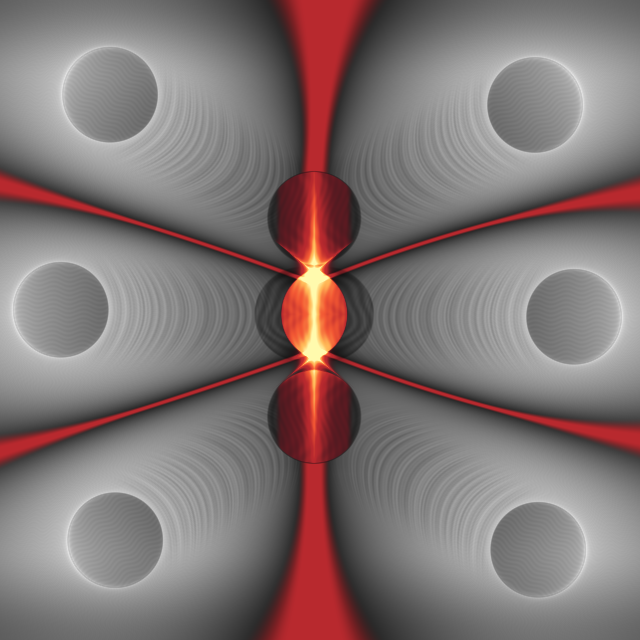
A Shadertoy shader for this background:

```glsl
const vec3 RED = vec3(0.72, 0.16, 0.18);

// Coverage of the inside of a signed distance
float inside(float dist, float blur) {
    return 1.0 - smoothstep(-blur, blur, dist);
}

// Dark maroon through red and orange to pale yellow
vec3 heatColor(float heat) {
    vec3 color = mix(vec3(0.13, 0.11, 0.11), vec3(0.36, 0.10, 0.13), smoothstep(0.0, 0.3, heat));
    color = mix(color, RED, smoothstep(0.25, 0.55, heat));
    color = mix(color, vec3(0.95, 0.34, 0.20), smoothstep(0.55, 0.85, heat));
    color = mix(color, vec3(1.0, 0.72, 0.34), smoothstep(0.8, 1.1, heat));
    return mix(color, vec3(1.0, 0.98, 0.68), smoothstep(1.05, 1.4, heat));
}

// Uneven ripples from layered sines
float ripples(float s) {
    return 0.45 * sin(300.0 * s + 4.0 * sin(43.0 * s))
         + 0.35 * sin(710.0 * s + 3.0 * sin(97.0 * s))
         + 0.25 * sin(1130.0 * s + 2.0 * sin(61.0 * s));
}

// Height of the curved side ray above or below the middle
float rayHeight(vec2 q, float d) {
    vec3 left = q.y > 0.0 ? vec3(0.048, 0.38, -0.135) : vec3(0.057, 0.36, -0.08);
    vec3 right = q.y > 0.0 ? vec3(0.049, 0.41, -0.265) : vec3(0.054, 0.40, -0.24);
    return dot(q.x < 0.0 ? left : right, vec3(1.0, d, d * d));
}

// Six polished discs, their halos and the ripples running inward
float discField(vec2 p, float aa) {
    vec2 discs[6] = vec2[6](vec2(0.172, 0.852), vec2(0.836, 0.836), vec2(0.095, 0.516),
                            vec2(0.897, 0.505), vec2(0.180, 0.156), vec2(0.841, 0.141));
    float halo = 0.0, lane = 0.0, disc = 0.0, discShade = 0.0, rim = 0.0;
    for (int i = 0; i < 6; i++) {
        vec2 target = vec2(0.491, 0.659 - 0.155 * float(i / 2));
        vec2 rel = p - discs[i];
        vec2 axis = normalize(target - discs[i]);
        float along = dot(rel, axis);
        float across = dot(rel, vec2(-axis.y, axis.x));
        float r = length(rel);
        float angle = atan(across, along);

        float brushed = sin(angle * 97.0 + 5.0 * sin(r * 180.0)) * sin(angle * 211.0 - r * 310.0);
        halo = max(halo, exp(-r * r / 0.05) * (1.0 + 0.025 * brushed));

        float band = exp(-pow(across / 0.068, 4.0)) * smoothstep(0.075, 0.09, r)
                   * smoothstep(0.0, 0.06, along) * (1.0 - smoothstep(0.27, 0.39, along));
        float s = along + (4.0 + 14.0 * along) * across * across;
        lane += band * (0.055 * ripples(s) - 0.055);

        float cover = inside(r - 0.074, aa);
        disc += cover;
        discShade += cover * (0.53 - 1.7 * along + 0.012 * sin(across * 900.0 + 3.0 * sin(along * 130.0)));
        float facing = 0.6 - 0.4 * along / max(r, 0.001);
        rim += facing * (0.2 * exp(-abs(r - 0.074) / 0.0025) + 0.08 * exp(-abs(r - 0.074) / 0.012));
    }
    return mix(0.41 + 0.36 * halo + lane, discShade, disc) + rim;
}

void mainImage(out vec4 fragColor, in vec2 fragCoord) {
    vec2 p = (fragCoord - 0.5 * iResolution.xy) / iResolution.y + 0.5;
    float aa = 1.2 / iResolution.y;
    vec2 q = p - vec2(0.491, 0.509);
    float d = abs(q.x), v = abs(q.y);

    // Red wedge above and below, thin red rays to the sides
    float spread = max(v - 0.25, 0.0);
    float wedgeWidth = 0.015 + 0.78 * spread * spread;
    float wedgeDist = abs(q.x - 0.07 * max(q.y - 0.21, 0.0));
    float wedge = 1.0 - smoothstep(0.6 * wedgeWidth, 1.65 * wedgeWidth, wedgeDist);
    float flare = max(d - 0.25, 0.0);
    float rayWidth = 0.003 + 0.25 * flare * flare;
    float rayDist = 0.94 * abs(v - rayHeight(q, d));
    float ray = 1.0 - smoothstep(0.3 * rayWidth, 1.6 * rayWidth, rayDist);

    // Grey field sinking into shadow beside the red
    float wedgeShade = 1.0 - exp(-max(wedgeDist - wedgeWidth, 0.0) / (0.025 + 0.22 * spread));
    float rayShade = 1.0 - exp(-max(rayDist - 0.5 * rayWidth, 0.0) / (0.013 + 0.14 * d * d));
    float grey = discField(p, aa) * mix(0.18, 1.0, wedgeShade * rayShade);
    grey *= 1.0 - 0.3 * smoothstep(0.36, 0.5, v);
    vec3 color = mix(vec3(grey), RED, max(wedge, ray));

    // Smoky glass circles around the core
    float sideR = length(vec2(d - 0.0195, v));
    float side = inside(sideR - 0.0735, aa);
    color *= 1.0 - side * (0.36 + 0.08 * sin(sideR * 420.0 + 2.0 * sin(q.y * 90.0)));
    float lobeR = length(vec2(d, v - (q.y > 0.0 ? 0.150 : 0.160)));
    float lobe = inside(lobeR - 0.073, aa);
    color *= 1.0 - lobe * (0.55 + 0.06 * sin(lobeR * 500.0));

    // Heat inside the lobes, bounded by a funnel with bright edges
    float funnelEdge = 0.006 + 1.25 * max(v - 0.07, 0.0);
    float funnel = lobe * inside(d - funnelEdge, 0.002) * inside(d - 0.058, 0.008);
    float wisps = sin(q.x * 420.0 + 3.0 * sin(v * 55.0)) * sin(q.x * 190.0 - v * 120.0);
    float lobeHeat = 0.18 + 0.32 * exp(-d / 0.025) + 0.035 * wisps;
    float caustic = 0.75 * exp(-abs(d - funnelEdge) / 0.004)
                  * exp(-max(v - 0.07, 0.0) / 0.03) * smoothstep(0.055, 0.07, v);

    // Central lens
    float lensDist = length(vec2(d + 0.0215, v)) - 0.0735;
    float lens = inside(lensDist, aa);
    float lensHeat = 0.68 + 0.05 * wisps + 1.8 * v * v / 0.07 - 0.15 * exp(lensDist / 0.004);

    // Vertical streak and the two burning nodes
    float streak = (0.35 + 0.45 * exp(-v / 0.13)) * exp(-d / 0.008) * (1.0 - smoothstep(0.12, 0.27, v));
    float nodeDist = length(vec2(0.8 * d, v - 0.066));
    float node = 1.1 * exp(-nodeDist / 0.017) + 0.5 * ray * exp(-nodeDist / 0.035);
    float glow = streak + node + caustic;
    float body = max(lens, funnel);
    float heat = glow + mix(lobeHeat * funnel, lensHeat, lens);
    color = mix(color, heatColor(heat), max(body, smoothstep(0.12, 0.55, glow)));

    fragColor = vec4(clamp(color, 0.0, 1.0), 1.0);
}
```
